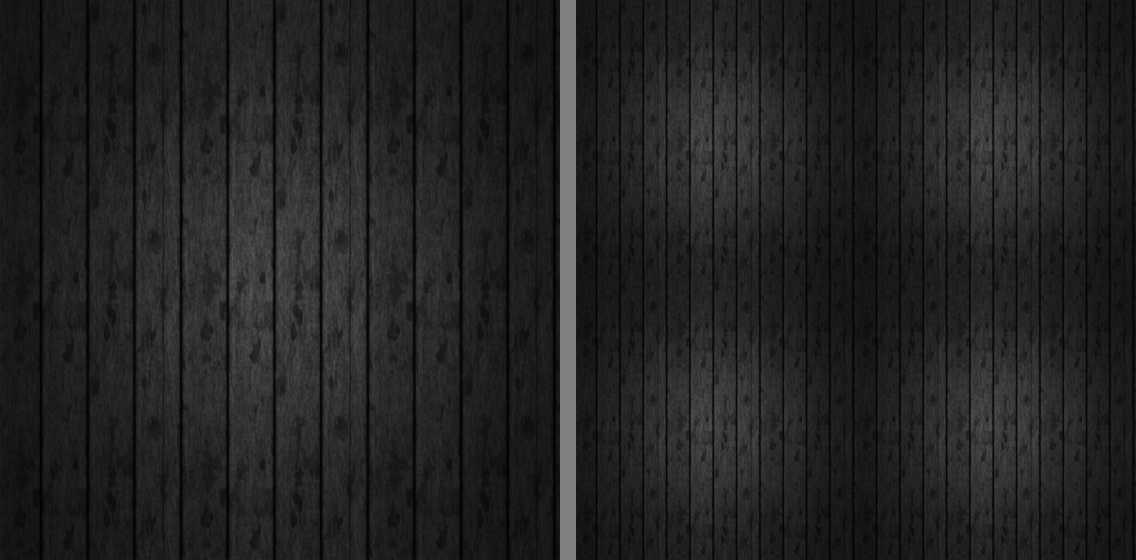
Left: one tile. Right: repeated 2 by 2.
Reproduce this texture procedurally as a Shadertoy shader.

```glsl
#define PLANKS 12.0
#define TILES 3.0
#define SEAM_SHIFT 0.12
#define SEAM_WIDTH 0.022
#define SEAM_SHADOW 0.085
#define GRAIN 0.62
#define STAIN 0.42
#define KNOTS 3
#define EDGE_LIGHT 0.084
#define CENTRE_LIGHT 0.235

const float TAU = 6.2831853;
const float PLANKS_PER_TILE = PLANKS / TILES;

float hash(vec3 v) {
    v = fract(v * 0.1031 + 0.137);
    v += dot(v, v.zyx + 31.32);
    return fract((v.x + v.y) * v.z);
}

// Dot product of a random unit gradient with the offset from its cell corner
float corner(vec2 cell, vec2 offset, float rows, float seed) {
    float angle = TAU * hash(vec3(cell.x, mod(cell.y, rows), seed));
    return dot(vec2(cos(angle), sin(angle)), offset);
}

// Gradient noise that wraps vertically after the given number of rows
float noise(vec2 p, float rows, float seed) {
    vec2 i = floor(p), f = p - i;
    vec2 s = f * f * f * (f * (f * 6.0 - 15.0) + 10.0);
    vec2 e = vec2(1.0, 0.0);
    return mix(mix(corner(i, f, rows, seed), corner(i + e, f - e, rows, seed), s.x),
               mix(corner(i + e.yx, f - e.yx, rows, seed), corner(i + 1.0, f - 1.0, rows, seed), s.x), s.y);
}

// Noise with a cell count across a plank and down a tile
float woodNoise(vec2 p, float columns, float rows, float seed) {
    return noise(p * vec2(columns, rows), rows, seed);
}

// Long fibres, fine streaks and short pores
float woodGrain(vec2 p, float seed) {
    p.x += 0.10 * woodNoise(p, 1.5, 3.0, seed + 1.0);
    float grain = 0.28 * woodNoise(p, 3.0, 3.0, seed + 2.0);
    grain += 0.36 * woodNoise(p, 9.0, 6.0, seed + 3.0);
    grain += 0.48 * woodNoise(p, 19.0, 18.0, seed + 4.0);
    grain += 0.40 * woodNoise(p, 23.0, 56.0, seed + 5.0);
    return grain;
}

// Ragged dark patches and a few elongated knots
float woodStain(vec2 p, float seed) {
    float ragged = woodNoise(p, 8.0, 18.0, seed + 6.0);
    float patches = woodNoise(p, 2.5, 5.0, seed + 7.0) + 0.5 * ragged;
    float stain = 0.6 * smoothstep(0.18, 0.42, patches);
    for (int k = 0; k < KNOTS; k++) {
        vec2 centre = vec2(hash(vec3(k, seed, 3.0)), hash(vec3(k, seed, 8.0)));
        vec2 d = p - centre;
        d.y = fract(d.y + 0.5) - 0.5;
        float size = mix(0.5, 1.1, hash(vec3(k, seed, 13.0)));
        float reach = length(d / vec2(0.10, 0.06)) / size + 1.3 * ragged;
        stain = max(stain, 1.0 - smoothstep(0.5, 1.1, reach));
    }
    return stain;
}

void mainImage(out vec4 fragColor, in vec2 fragCoord) {
    vec2 uv = fragCoord / iResolution.xy;

    // Plank layout
    float across = uv.x * PLANKS + SEAM_SHIFT;
    float plank = mod(floor(across), PLANKS_PER_TILE);
    vec2 wood = vec2(fract(across), uv.y * TILES);
    float seed = 17.0 * plank + 5.0;

    // Wood surface
    float tone = mix(0.93, 1.08, hash(vec3(plank, 4.0, 9.0)));
    tone *= 1.0 + GRAIN * woodGrain(wood, seed);
    tone *= 1.0 - STAIN * woodStain(wood, seed);

    // Thin split along the last plank of each tile
    float split = abs(wood.x - 0.62 - 0.02 * woodNoise(wood, 1.0, 6.0, 71.0));
    float lastPlank = step(PLANKS_PER_TILE - 1.5, plank);
    tone *= 1.0 - 0.35 * lastPlank * (1.0 - smoothstep(0.008, 0.035, split));

    // Seams with worn edges, soft shadow and a faint lit rim
    float edge = min(wood.x, 1.0 - wood.x);
    float worn = edge + 0.025 * noise(vec2(0.5, wood.y * 24.0), 24.0, 83.0);
    tone *= 1.0 + 0.10 * exp(-pow((wood.x - 0.12) / 0.04, 2.0));
    tone *= mix(0.55, 1.0, smoothstep(0.0, SEAM_SHADOW, worn));
    tone *= mix(0.28, 1.0, smoothstep(SEAM_WIDTH * 0.5, SEAM_WIDTH * 1.8, edge));

    // Soft light from the centre, periodic at the borders
    vec2 glow = 0.5 - 0.5 * cos(TAU * uv);
    float reach = 0.33 * glow.x + 0.14 * glow.y + 0.53 * glow.x * glow.y;
    float light = mix(EDGE_LIGHT, CENTRE_LIGHT, reach);

    fragColor = vec4(vec3(clamp(light * tone, 0.0, 1.0)), 1.0);
}
```
